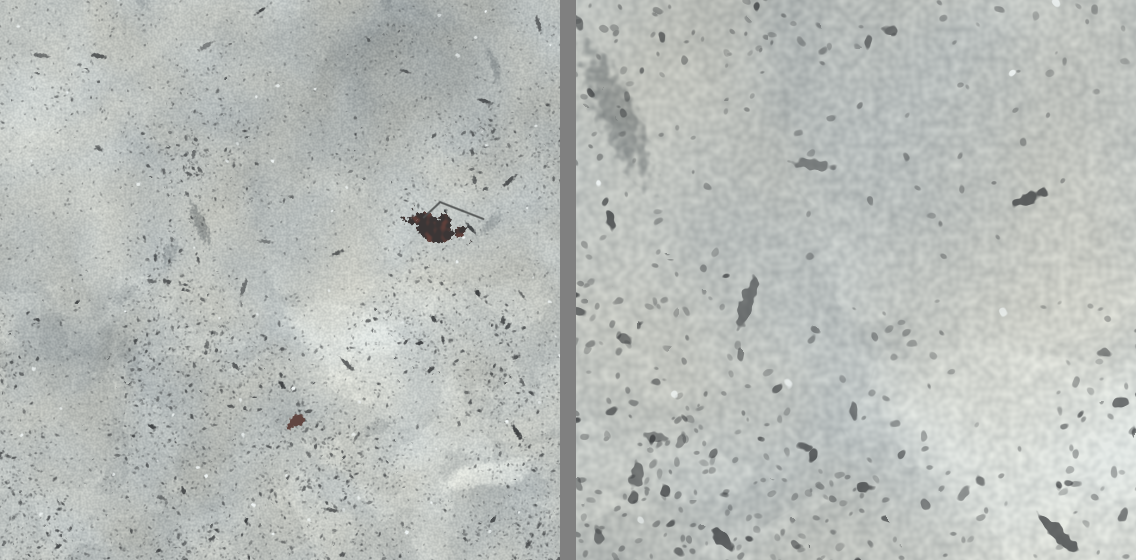
Left, the full canvas; right, a detail of the centre.
Give the GLSL for this texture, as a Shadertoy shader.

```glsl
// Weathered pale concrete with cloudy stains, dark grit, chips and a few dry leaf scraps.

vec2 hash2(vec2 cell) {
    uvec2 q = uvec2(ivec2(cell)) * uvec2(1597334673u, 3812015801u);
    uint n = (q.x ^ q.y) * 1597334673u;
    n = (n ^ (n >> 15)) * 3812015801u;
    return vec2(n & 0xffffu, n >> 16) / 65535.0;
}

vec2 gradientAt(vec2 cell) {
    float angle = 6.2832 * hash2(cell).x;
    return vec2(cos(angle), sin(angle));
}

float gradientNoise(vec2 p) {
    vec2 i = floor(p), f = p - i;
    vec2 u = f * f * f * (f * (f * 6.0 - 15.0) + 10.0);
    vec2 e = vec2(1.0, 0.0);
    float a = dot(gradientAt(i), f);
    float b = dot(gradientAt(i + e), f - e);
    float c = dot(gradientAt(i + e.yx), f - e.yx);
    float d = dot(gradientAt(i + 1.0), f - 1.0);
    return mix(mix(a, b, u.x), mix(c, d, u.x), u.y);
}

float fbm(vec2 p) {
    float sum = 0.0, amplitude = 1.0;
    for (int octave = 0; octave < 5; octave++) {
        sum += amplitude * gradientNoise(p);
        p = mat2(1.6, 1.2, -1.2, 1.6) * p + 17.3;
        amplitude *= 0.52;
    }
    return sum;
}

vec2 rotate(vec2 p, float angle) {
    float c = cos(angle), s = sin(angle);
    return vec2(c * p.x + s * p.y, c * p.y - s * p.x);
}

float softBlob(vec2 p, vec2 center, vec2 radius) {
    vec2 q = (p - center) / radius;
    return exp(-dot(q, q));
}

// Approximate signed distance to an ellipse with a ragged outline
float raggedEllipse(vec2 p, vec2 radius, float ragged) {
    return (length(p / radius) - 1.0 + ragged) * min(radius.x, radius.y);
}

float segmentDistance(vec2 p, vec2 a, vec2 b) {
    vec2 ab = b - a;
    return length(p - a - ab * clamp(dot(p - a, ab) / dot(ab, ab), 0.0, 1.0));
}

float fill(float dist, float blur) {
    return 1.0 - smoothstep(-blur, blur, dist);
}

// Scattered flecks: one candidate per cell, kept with the given density
float flecks(vec2 p, float cells, float density, vec2 size, float seed, float ragged, float blur) {
    vec2 home = floor(p * cells);
    float cover = 0.0;
    for (int y = -1; y <= 1; y++)
    for (int x = -1; x <= 1; x++) {
        vec2 cell = home + vec2(x, y);
        vec2 place = hash2(cell + seed);
        vec2 kind = hash2(cell + seed + 331.0);
        vec2 look = hash2(cell + seed + 773.0);
        vec2 q = rotate(p - (cell + place) / cells, 6.2832 * kind.y);
        float dist = raggedEllipse(q, size * mix(0.55, 1.3, look.x), ragged);
        cover = max(cover, step(kind.x, density) * mix(0.5, 1.0, look.y) * fill(dist, blur));
    }
    return cover;
}

void mainImage(out vec4 fragColor, in vec2 fragCoord) {
    vec2 p = fragCoord / iResolution.y;
    float blur = 0.9 / iResolution.y;
    vec2 warp = vec2(fbm(p * 5.0 + 3.0), fbm(p * 5.0 + 41.0));
    vec2 w = p + 0.05 * warp;
    float ragged = 0.7 * gradientNoise(p * 210.0);

    // Cloudy stains and worn plaster patches
    float tone = 0.735 + 0.075 * fbm(w * 3.2 + 8.0) + 0.035 * fbm(w * 13.0);
    tone -= 0.09 * softBlob(w, vec2(0.65, 0.88), vec2(0.22, 0.15));
    tone -= 0.06 * softBlob(w, vec2(0.20, 0.38), vec2(0.14, 0.07));
    tone -= 0.05 * softBlob(w, vec2(0.38, 0.20), vec2(0.22, 0.12));
    tone += 0.09 * softBlob(w, vec2(0.62, 0.35), vec2(0.14, 0.18));
    tone += 0.05 * softBlob(w, vec2(0.15, 0.85), vec2(0.18, 0.25));
    float patchArea = smoothstep(0.12, 0.18, fbm(w * 6.0 + 60.0));
    tone += 0.04 * patchArea * smoothstep(0.75, 0.35, p.y);
    tone += 0.10 * fill(raggedEllipse(rotate(w - vec2(0.88, 0.145), 0.35), vec2(0.075, 0.03), ragged * 0.3), 0.006);

    // Fine mineral grain
    tone += 0.05 * gradientNoise(p * 110.0) + 0.075 * gradientNoise(p * 235.0 + 9.0);

    // Shallow grey dents
    float dent = fill(raggedEllipse(rotate(p - vec2(0.357, 0.600), -1.15), vec2(0.038, 0.010), ragged), 0.004);
    dent = max(dent, 0.7 * flecks(w, 7.0, 0.16, vec2(0.022, 0.010), 90.0, ragged, 0.005));
    tone -= 0.17 * dent;

    vec3 coolShade = vec3(0.500, 0.525, 0.530), warmLight = vec3(0.860, 0.875, 0.855);
    vec3 color = mix(coolShade, warmLight, (clamp(tone, 0.45, 0.91) - 0.515) / 0.35);
    color += vec3(1.0, 0.2, -1.0) * 0.02 * gradientNoise(w * 9.0 + 25.0);

    // Grit, gathered in drifts and denser toward the bottom
    float drift = smoothstep(-0.35, 0.65, fbm(p * 4.5 + 70.0) + 0.6 * (0.45 - p.y));
    vec3 grit = vec3(0.19, 0.20, 0.21);
    color = mix(color, grit, 0.42 * flecks(p, 165.0, 0.05 + 0.28 * drift, vec2(0.0022, 0.0015), 10.0, ragged, blur));
    color = mix(color, grit, 0.75 * flecks(p, 88.0, 0.22 * drift, vec2(0.0036, 0.0022), 20.0, ragged, blur));
    color = mix(color, grit, 0.90 * flecks(p, 40.0, 0.26 * drift * drift, vec2(0.0062, 0.0030), 30.0, ragged, blur));
    color = mix(color, grit, 0.90 * flecks(p, 11.0, 0.12, vec2(0.0120, 0.0032), 40.0, ragged, blur));
    color = mix(color, vec3(0.95, 0.97, 0.97), flecks(p, 32.0, 0.05, vec2(0.0030, 0.0024), 50.0, ragged, blur));

    // Dry leaf scraps and a bent twig
    vec3 leafColor = mix(vec3(0.23, 0.21, 0.21), vec3(0.38, 0.25, 0.23), smoothstep(-0.1, 0.5, gradientNoise(p * 75.0)));
    float leafEdge = ragged * 0.5 + 0.9 * gradientNoise(p * 45.0 + 5.0);
    float leaf = fill(raggedEllipse(rotate(p - vec2(0.778, 0.592), -0.35), vec2(0.046, 0.023), leafEdge), blur);
    color = mix(color, leafColor, leaf);
    float scrap = fill(raggedEllipse(rotate(p - vec2(0.530, 0.248), 0.6), vec2(0.016, 0.010), leafEdge), blur);
    color = mix(color, vec3(0.38, 0.27, 0.25), scrap);
    vec2 bend = vec2(0.786, 0.639);
    float twig = min(segmentDistance(p, bend, vec2(0.863, 0.609)), segmentDistance(p, bend, vec2(0.757, 0.612)));
    color = mix(color, vec3(0.30, 0.31, 0.31), 0.9 * fill(twig - 0.0018, blur));

    fragColor = vec4(clamp(color, 0.0, 1.0), 1.0);
}
```
